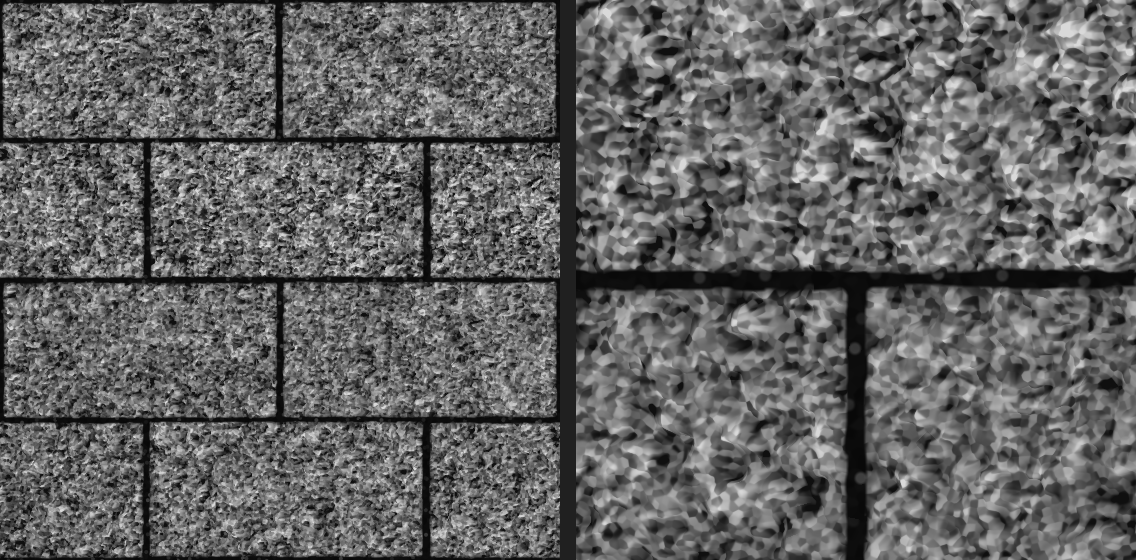
Left: the whole. Right: its middle third, enlarged.
Give the GLSL for this texture, as a WebGL 1 fragment shader.

```glsl
precision highp float;
// Grey granite paving in running bond, two bricks across and four courses down, with dark gritty joints.
uniform vec2 u_resolution;

float hash(vec2 p) {
  return fract(sin(dot(p, vec2(127.1, 311.7))) * 43758.5453);
}

// Tiling cellular noise: x = blended shade, y = distance to nearest point, z = nearest cell's id
vec3 cells(vec2 uv, float count) {
  vec2 p = uv * count;
  vec2 base = floor(p);
  float shade = 0.0, total = 0.0, nearest = 9.0, id = 0.0;
  for (int j = -1; j <= 1; j++) {
    for (int i = -1; i <= 1; i++) {
      vec2 cell = base + vec2(float(i), float(j));
      vec2 key = mod(cell, count) + count * 0.37;
      vec2 point = cell + vec2(hash(key), hash(key + 19.3));
      float d = distance(p, point);
      float value = hash(key + 47.7);
      float weight = exp(-9.0 * d * d);
      shade += weight * value;
      total += weight;
      if (d < nearest) {
        nearest = d;
        id = value;
      }
    }
  }
  return vec3(shade / total, nearest, id);
}

float roundedBox(vec2 p, vec2 halfSize, float radius) {
  vec2 q = abs(p) - halfSize + radius;
  return length(max(q, 0.0)) + min(max(q.x, q.y), 0.0) - radius;
}

// Signed grain brightness, centred on zero
float granite(vec2 uv) {
  float cloud = cells(uv, 13.0).x - 0.5;
  float coarse = cells(uv, 57.0).x - 0.5;
  vec2 p = uv + 0.007 * vec2(coarse, cloud);
  float medium = cells(p, 116.0).x - 0.5;
  float fine = cells(p + 0.003 * medium, 233.0).x - 0.5;
  float relief = medium + 0.5 - cells(p + vec2(0.002, -0.003), 116.0).x;
  return 0.07 * cloud + 0.22 * coarse + 0.26 * medium + 0.36 * fine + 0.17 * relief;
}

void main() {
  vec2 uv = gl_FragCoord.xy / u_resolution;
  float pixel = 1.0 / min(u_resolution.x, u_resolution.y);

  // Running bond: every other course is shifted by about half a brick
  float row = floor(uv.y * 4.0);
  float across = uv.x * 2.0 - 0.525 * (1.0 - mod(row, 2.0));
  vec2 brick = vec2(mod(floor(across), 2.0), row);
  vec2 local = (vec2(fract(across), fract(uv.y * 4.0)) - 0.5) * vec2(0.5, 0.25);
  local += 0.003 * (vec2(hash(brick + 3.1), hash(brick + 8.6)) - 0.5);

  // Slightly worn brick outline
  float wear = 0.0025 * (cells(uv, 71.0).x - 0.5) + 0.0004 * sin(uv.x * 44.0 + sin(uv.y * 63.0));
  float edge = roundedBox(local, vec2(0.2438, 0.1202), 0.005) + wear;
  float soft = max(0.0013, pixel);
  float face = 1.0 - smoothstep(-soft, soft, edge);

  // Granite face, with contrast and tone varying per brick
  float contrast = 1.02 + 0.3 * hash(brick + 5.4);
  float stone = 0.415 + 0.035 * (hash(brick + 11.2) - 0.5) + contrast * granite(uv);

  // Dark pits and rare pale flecks
  vec3 pit = cells(uv, 52.0);
  stone -= 0.15 * step(pit.z, 0.13) * (1.0 - smoothstep(0.12, 0.42, pit.y));
  vec3 fleck = cells(uv + 0.004 * sin(uv.yx * 90.0), 43.0);
  stone += 0.3 * step(0.985, fleck.z) * (1.0 - smoothstep(0.08, 0.24, fleck.y));
  stone *= 1.0 - 0.25 * smoothstep(-0.006, 0.0, edge);

  // Near-black joint holding scattered grit
  vec3 grit = cells(uv, 89.0);
  float pebble = step(0.72, grit.z) * (1.0 - smoothstep(0.2, 0.42, grit.y));
  float joint = 0.03 + 0.03 * cells(uv, 160.0).x + 0.2 * pebble * hash(vec2(grit.z, 2.7));

  float tone = mix(joint, clamp(stone, 0.06, 0.85), face);
  gl_FragColor = vec4(vec3(tone), 1.0);
}
```
